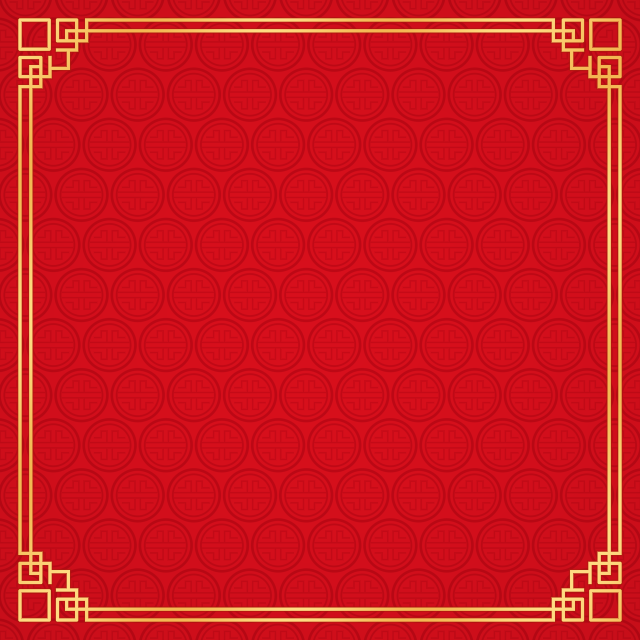
This pattern is drawn by a Shadertoy shader. Its source:

```glsl
// A red festive panel: staggered round fret medallions pressed into the ground,
// framed by a double gold line with interlocking square corners.
// Two shifted lattices place the medallions; folding the canvas mirrors the frame.

#define CANVAS 768.0                 // design units across the canvas
#define PITCH vec2(67.4, 120.2)      // lattice step, two rows high
#define ANCHOR vec2(300.0, 354.0)    // centre of one medallion, from top left
#define GOLD_HALF 2.0                // half width of the gold lines
#define RED_LIGHT vec3(0.845, 0.058, 0.108)
#define RED_DARK vec3(0.715, 0.025, 0.075)
#define RIM_COLOR vec3(0.66, 0.10, 0.04)
#define GOLD_DEEP vec3(0.93, 0.64, 0.22)
#define GOLD_PALE vec3(1.00, 0.86, 0.51)

// Distance to an axis-aligned stroke, its ends squared off
float stroke(vec2 p, vec2 a, vec2 b) {
    vec2 d = abs(p - 0.5 * (a + b)) - 0.5 * abs(b - a);
    return max(d.x, d.y);
}

// Distance to the outline of a rectangle
float outline(vec2 p, vec2 lo, vec2 hi) {
    vec2 d = abs(p - 0.5 * (lo + hi)) - 0.5 * (hi - lo);
    return abs(length(max(d, 0.0)) + min(max(d.x, d.y), 0.0));
}

float cover(float d, float halfWidth, float soft) {
    return 1.0 - smoothstep(halfWidth - soft, halfWidth + soft, d);
}

// Vector to the nearest medallion centre of the staggered rows
vec2 nearestCentre(vec2 p) {
    vec2 q = (p - ANCHOR) / PITCH;
    vec2 a = (fract(q + 0.5) - 0.5) * PITCH;
    vec2 b = (fract(q) - 0.5) * PITCH;
    return dot(a, a) < dot(b, b) ? a : b;
}

// Engraved rings and mirrored fret hooks
float medallion(vec2 p, float soft) {
    float r = length(p);
    vec2 q = abs(p);
    float ink = cover(abs(r - 31.0), 1.6, soft);
    ink = max(ink, 0.85 * cover(abs(r - 25.2), 1.1, soft));
    float fret = stroke(q, vec2(0.0, 3.2), vec2(23.5, 3.2));
    fret = min(fret, stroke(q, vec2(3.2, 3.2), vec2(3.2, 17.0)));
    fret = min(fret, stroke(q, vec2(3.2, 17.0), vec2(10.0, 17.0)));
    fret = min(fret, stroke(q, vec2(10.0, 9.0), vec2(10.0, 17.0)));
    fret = min(fret, stroke(q, vec2(10.0, 9.0), vec2(18.0, 9.0)));
    return max(ink, 0.65 * cover(fret, 0.9, soft));
}

// Gold frame in one folded octant: x runs along the edge, y inward
float frame(vec2 q) {
    float d = outline(q, vec2(24.0), vec2(59.0));
    // Paired edge lines and their end cap
    d = min(d, stroke(q, vec2(104.0, 24.0), vec2(CANVAS, 24.0)));
    d = min(d, stroke(q, vec2(80.0, 37.0), vec2(CANVAS, 37.0)));
    d = min(d, stroke(q, vec2(104.0, 24.0), vec2(104.0, 49.0)));
    // Interlocked boxes
    d = min(d, outline(q, vec2(69.0, 24.0), vec2(92.0, 49.0)));
    d = min(d, outline(q, vec2(80.0, 37.0), vec2(104.0, 49.0)));
    // Stair towards the diagonal
    d = min(d, stroke(q, vec2(92.0, 49.0), vec2(92.0, 60.0)));
    d = min(d, stroke(q, vec2(69.0, 60.0), vec2(92.0, 60.0)));
    return min(d, stroke(q, vec2(82.0, 60.0), vec2(82.0, 82.0)));
}

void mainImage(out vec4 fragColor, in vec2 fragCoord) {
    vec2 uv = fragCoord / iResolution.xy;
    vec2 p = vec2(uv.x, 1.0 - uv.y) * CANVAS;
    float pixel = CANVAS / min(iResolution.x, iResolution.y);

    // Engraved red ground, slightly brighter in the middle
    float ink = medallion(nearestCentre(p), 0.7 * pixel);
    vec3 color = mix(RED_LIGHT, RED_DARK, 0.8 * ink);
    color *= 1.0 - 0.16 * dot(uv - 0.5, uv - 0.5);

    // Fold the four sides and both diagonals together
    vec2 q = min(p, CANVAS - p);
    q = q.x < q.y ? q.yx : q;
    float d = frame(q);

    // Brown rim below polished gold
    float sheen = 0.5 + 0.5 * sin((p.x + 0.8 * p.y) * 0.021 + 0.6);
    vec3 gold = mix(GOLD_DEEP, GOLD_PALE, 0.35 + 0.65 * sheen);
    color = mix(color, RIM_COLOR, 0.75 * cover(d, GOLD_HALF + 1.2, pixel));
    color = mix(color, gold, cover(d, GOLD_HALF, 0.6 * pixel));

    fragColor = vec4(color, 1.0);
}
```
